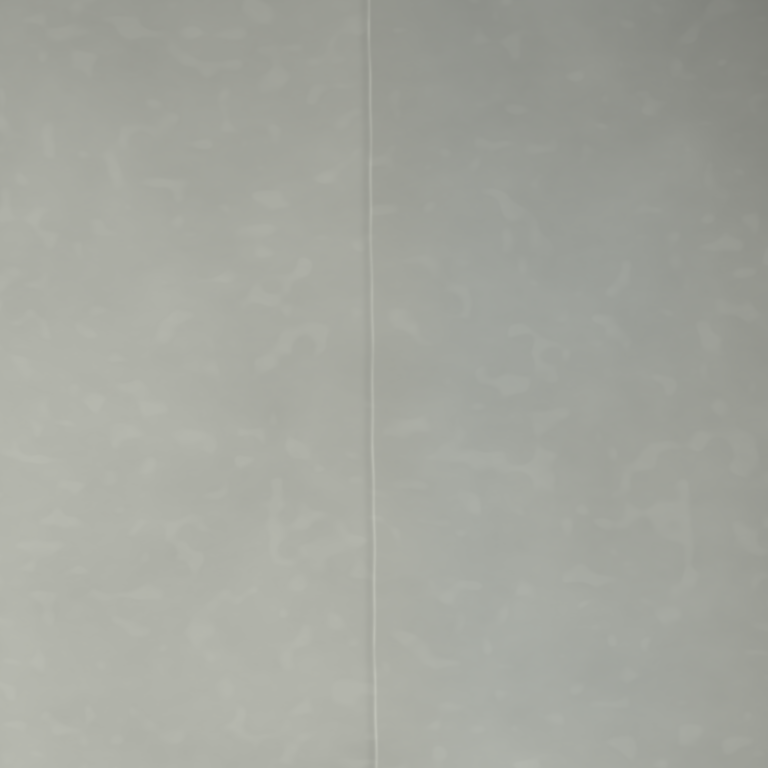
Reproduce this texture procedurally as a Shadertoy shader.

```glsl
#define SEAM_BOTTOM 0.4895
#define SEAM_LEAN 0.0085
#define SEAM_WIDTH 0.0021
#define SEAM_GLOW 0.065
#define SEAM_SHADE 0.028
#define CLOUD_AMOUNT 0.050
#define STAIN_AMOUNT 0.030
#define GRAIN_AMOUNT 0.012
#define PLASTER_TINT vec3(0.997, 1.008, 0.957)
#define COOL_TINT vec3(-0.008, 0.001, 0.012)

float hash(vec2 p) {
    vec3 q = fract(vec3(p.xyx) * 0.1031);
    q += dot(q, q.yzx + 33.33);
    return fract((q.x + q.y) * q.z);
}

// Blends the random values of jittered cells into soft patches, -0.5 to 0.5
float softCells(vec2 p) {
    vec2 cell = floor(p), local = fract(p);
    float sum = 0.0, total = 0.0;
    for (int j = -1; j <= 1; j++)
    for (int i = -1; i <= 1; i++) {
        vec2 offset = vec2(i, j);
        vec2 id = cell + offset;
        vec2 jitter = 0.3 + 0.4 * vec2(hash(id + 17.3), hash(id + 61.7));
        vec2 d = offset + jitter - local;
        float w = max(0.0, 1.0 - dot(d, d) / 1.69);
        w *= w * w;
        sum += w * (hash(id) - 0.5);
        total += w;
    }
    return sum / max(total, 0.001);
}

float layeredCells(vec2 p) {
    float sum = 0.0, amplitude = 0.5;
    for (int k = 0; k < 4; k++) {
        sum += amplitude * softCells(p);
        p = mat2(1.6, 1.2, -1.2, 1.6) * p + 11.7;
        amplitude *= 0.55;
    }
    return sum;
}

// Seam position at height y, with a slight wobble
float seamAt(float y) {
    float wobble = 0.0006 * sin(y * 23.0 + 1.0) + 0.0004 * sin(y * 71.0);
    return SEAM_BOTTOM - SEAM_LEAN * y + wobble;
}

// Broad light: bright lower left, dim upper right
float sheetLight(vec2 uv, float seam) {
    float y = uv.y, y3 = y * y * y;
    float leftEdge = 0.705 - 0.015 * y - 0.085 * y3;
    float leftInner = 0.685 - 0.045 * y - 0.030 * y3;
    float rightInner = 0.680 - 0.065 * y - 0.035 * y3;
    float rightEdge = 0.615 - 0.035 * y - 0.095 * y3;
    float left = mix(leftEdge, leftInner, clamp(uv.x / seam, 0.0, 1.0));
    float across = clamp((uv.x - seam) / (1.0 - seam), 0.0, 1.0);
    float right = mix(rightInner, rightEdge, across * across);
    return mix(left, right, smoothstep(-0.002, 0.002, uv.x - seam));
}

void mainImage(out vec4 fragColor, in vec2 fragCoord) {
    vec2 uv = fragCoord / iResolution.xy;
    float seam = seamAt(uv.y);
    float d = uv.x - seam;
    float light = sheetLight(uv, seam);

    // Plaster mottling, from broad clouds to fine grain
    vec2 warp = vec2(softCells(uv * 6.0 + 3.0), softCells(uv * 6.0 + 29.0));
    light += CLOUD_AMOUNT * layeredCells(uv * vec2(5.0, 4.0) + 0.6 * warp);
    light += STAIN_AMOUNT * layeredCells(uv * vec2(15.0, 20.0) + warp + 40.0);
    light += GRAIN_AMOUNT * layeredCells(uv * vec2(55.0, 85.0) + 90.0);

    // Small pale flecks where fine patches peak
    float fleck = softCells(uv * vec2(48.0, 60.0) + 2.0 * warp + 140.0);
    light += 0.016 * smoothstep(0.16, 0.38, fleck);

    // Raised seam: pale ridge, shaded left flank, faint glow at right
    float uneven = 0.85 + 0.6 * softCells(vec2(3.0, uv.y * 38.0));
    float ridge = exp(-d * d / (SEAM_WIDTH * SEAM_WIDTH));
    float flank = exp(-pow((d + 0.006) / 0.006, 2.0));
    float halo = step(0.0, d) * exp(-d / 0.02);
    light += SEAM_GLOW * ridge * uneven - SEAM_SHADE * flank + 0.006 * halo;

    // Warm grey at left, cooler patches past the seam
    float cool = smoothstep(0.0, 0.15, d) * (1.0 - 0.8 * smoothstep(0.8, 1.0, uv.x));
    cool *= 0.6 + 1.2 * softCells(uv * 4.0 + 70.0);
    fragColor = vec4(light * PLASTER_TINT + COOL_TINT * cool, 1.0);
}
```
